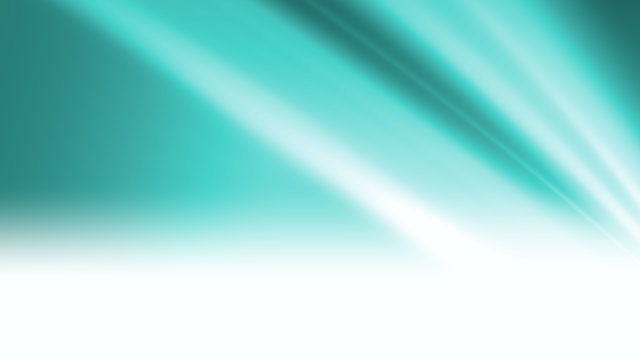
Give the GLSL for this background, as a WebGL 1 fragment shader.

```glsl
precision highp float;
// Soft turquoise light rays fanning down to the right and fading into white.
uniform vec2 u_resolution;

const vec3 DEEP = vec3(0.10, 0.33, 0.34);
const vec3 PINE = vec3(0.16, 0.51, 0.49);
const vec3 TEAL = vec3(0.24, 0.67, 0.65);
const vec3 TURQUOISE = vec3(0.27, 0.82, 0.79);
const vec3 AQUA = vec3(0.57, 0.89, 0.88);
const vec3 MIST = vec3(0.79, 0.94, 0.95);
const vec3 WHITE = vec3(0.99, 1.0, 1.0);

// Colour ramp from deep shade (0) to white light (1).
vec3 toneColor(float t) {
  vec3 c = mix(DEEP, PINE, clamp(t / 0.2, 0.0, 1.0));
  c = mix(c, TEAL, clamp((t - 0.2) / 0.2, 0.0, 1.0));
  c = mix(c, TURQUOISE, clamp((t - 0.4) / 0.15, 0.0, 1.0));
  c = mix(c, AQUA, clamp((t - 0.55) / 0.15, 0.0, 1.0));
  c = mix(c, MIST, clamp((t - 0.7) / 0.15, 0.0, 1.0));
  return mix(c, WHITE, clamp((t - 0.85) / 0.15, 0.0, 1.0));
}

// Bell-shaped glow with separate widths on its two sides.
float glow(float s, float center, float leftWidth, float rightWidth) {
  float d = s - center;
  d /= d < 0.0 ? leftWidth : rightWidth;
  return exp(-d * d);
}

// Position across the fan: zero on the dark ridge, constant along each ray.
float fanCoord(vec2 p) {
  float d = p.x - 0.81 - (1.45 - 0.2 * p.y) * p.y;
  float convergence = d < 0.0 ? 0.25 : 0.99;
  return d / max(1.0 - convergence * p.y, 0.2);
}

// Fine parallel streaks made of layered sines.
float streaks(float s) {
  float sum = 0.0;
  float frequency = 21.0;
  float weight = 0.5;
  for (int i = 0; i < 3; i++) {
    sum += weight * sin(s * frequency + float(i) * 1.7);
    frequency *= 1.83;
    weight *= 0.5;
  }
  return sum;
}

// Shaded field left of the main beam.
float leftField(vec2 p) {
  return 0.18 + 0.45 * smoothstep(0.0, 1.0, p.x + 0.3 * p.y);
}

// Brightness of the whole fan of rays.
float rayTone(vec2 p) {
  float s = fanCoord(p);
  float depth = p.y;

  // Broad fields on either side of the beam and the ridge
  float middle = 0.49 + 0.35 * depth + 0.3 * depth * depth;
  float right = 0.58 + 0.36 * depth;
  float tone = mix(leftField(p), middle, smoothstep(-0.72, -0.52, s));
  tone = mix(tone, right, smoothstep(0.0, 0.2, s));

  // Light beams
  tone += (0.09 + 0.25 * depth) * glow(s, -0.6, 0.09, 0.17);
  tone += (0.05 + 0.14 * depth) * glow(s, 0.29, 0.06, 0.07);
  tone += (0.08 + 0.16 * depth) * glow(s, 0.5, 0.05, 0.1);
  tone += 0.025 * streaks(s) * smoothstep(-0.75, -0.4, s);

  // Dark wedge along the ridge and dark corner at the far right
  float wedge = smoothstep(-0.14, 0.01, s) * (1.0 - smoothstep(0.08, 0.27, s));
  tone = mix(tone, 0.12, wedge * clamp(1.0 - 1.3 * depth, 0.0, 1.0));
  tone += 0.06 * glow(s, 0.045, 0.015, 0.025);
  float corner = smoothstep(0.58, 0.9, s);
  return mix(tone, 0.08, corner * clamp(1.0 - 1.1 * depth, 0.0, 1.0));
}

void main() {
  // Height units, with depth measured down from the top edge
  vec2 p = gl_FragCoord.xy / u_resolution.y;
  p.y = 1.0 - p.y;

  vec3 color = toneColor(rayTone(p));
  color = mix(color, WHITE, smoothstep(0.5, 0.79, p.y));
  gl_FragColor = vec4(color, 1.0);
}
```
